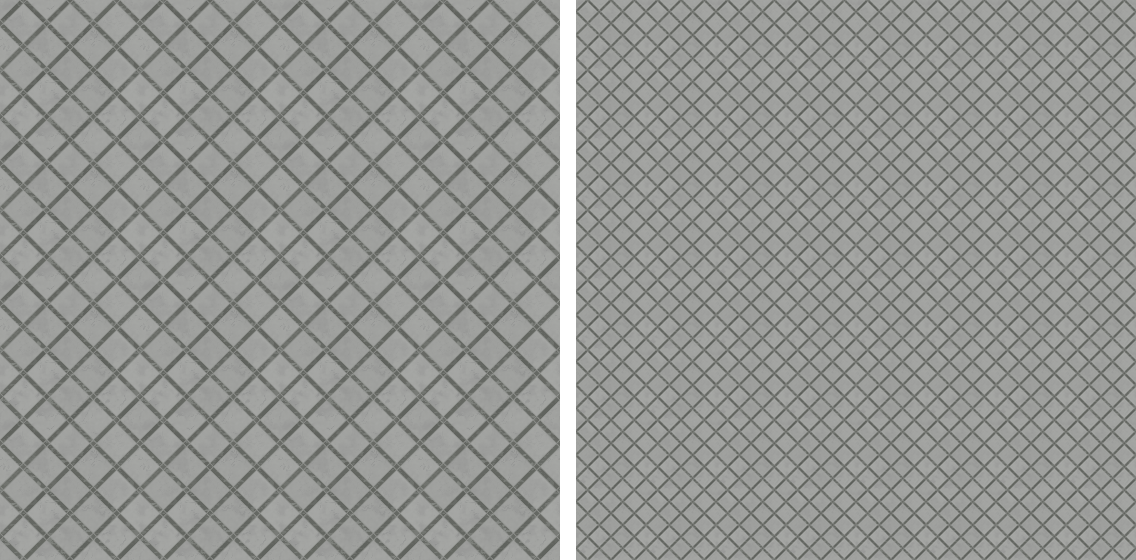
Left: one tile. Right: repeated 2 by 2.
This texture is drawn by a three.js fragment shader. Its source:

```glsl
varying vec2 vUv;

const float DIAMONDS = 12.0;      // diamonds across and down
const float VARIETY = 3.0;        // diamonds before the stone variation recurs
const float BAND_HALF = 0.066;    // half width of the dark strips, in tile pitches
const float GROUT_HALF = 0.011;   // half width of the joints, in tile pitches
const float VEIN_STRENGTH = 0.6;
const float TILE_SHADE = 0.022;   // brightness spread between tiles

const vec3 MARBLE = vec3(0.635, 0.640, 0.630);
const vec3 MARBLE_CLOUD = vec3(0.590, 0.592, 0.588);
const vec3 MARBLE_VEIN = vec3(0.515, 0.520, 0.520);
const vec3 STRIP_DARK = vec3(0.393, 0.403, 0.383);
const vec3 STRIP_LIGHT = vec3(0.530, 0.542, 0.525);
const vec3 GROUT = vec3(0.590, 0.597, 0.585);

float hash(vec2 p) {
  vec3 h = fract(p.xyx * 0.1031);
  h += dot(h, h.yzx + 33.33);
  return fract((h.x + h.y) * h.z);
}

float noise(vec2 p) {
  vec2 i = floor(p);
  vec2 f = fract(p);
  f = f * f * (3.0 - 2.0 * f);
  float low = mix(hash(i), hash(i + vec2(1.0, 0.0)), f.x);
  float high = mix(hash(i + vec2(0.0, 1.0)), hash(i + 1.0), f.x);
  return mix(low, high, f.y);
}

float fbm(vec2 p) {
  float sum = 0.0;
  float amplitude = 0.533;
  for (int i = 0; i < 4; i++) {
    sum += amplitude * noise(p);
    p = mat2(1.6, 1.2, -1.2, 1.6) * p + 7.3;
    amplitude *= 0.5;
  }
  return sum;
}

// Wrapped random pair for the stone piece centred at c
vec2 pieceSeed(vec2 c) {
  vec2 id = floor(mod(2.0 * vec2(c.x + c.y, c.x - c.y) + 0.5, 4.0 * VARIETY));
  return vec2(hash(id + 3.0), hash(id.yx + 41.0));
}

// Antialiased coverage of a stripe of the given half width
vec2 stripe(vec2 d, float halfWidth, float aa) {
  return clamp((d + halfWidth) / aa + 0.5, 0.0, 1.0)
       - clamp((d - halfWidth) / aa + 0.5, 0.0, 1.0);
}

vec3 marbleTile(vec2 q, vec2 centre) {
  vec2 seed = pieceSeed(centre);
  vec2 p = q - centre + floor(seed * 90.0) + 5.0;
  vec2 warp = vec2(fbm(p * 3.0), fbm(p * 3.0 + 19.0)) - 0.5;
  float cloud = smoothstep(0.42, 0.78, fbm(p * 2.6 + warp));
  float ridge = abs(fbm(p * vec2(2.6, 4.2) + warp * 2.2) - 0.5);
  float vein = (1.0 - smoothstep(0.0, 0.045, ridge)) * smoothstep(0.35, 0.65, noise(p * 3.7 + 11.0));
  float veined = mix(0.2, 1.0, seed.x * seed.x);
  vec3 colour = mix(MARBLE, MARBLE_CLOUD, cloud * mix(0.35, 1.0, seed.x));
  colour = mix(colour, MARBLE_VEIN, vein * veined * VEIN_STRENGTH);
  return colour + (seed.y - 0.5) * TILE_SHADE + (fbm(p * 13.0) - 0.5) * 0.025;
}

vec3 darkStrip(vec2 q, vec2 centre, float streaky) {
  vec2 seed = pieceSeed(centre);
  vec2 p = q - centre + floor(seed * 90.0) + 5.0;
  // Slanted chips and streaks
  vec2 slant = vec2(p.x + p.y, p.x - p.y) * vec2(6.0, 11.0);
  float streak = smoothstep(0.48, 0.70, fbm(slant));
  float amount = mix(0.25, 0.85, seed.x) * mix(0.65, 1.0, streaky);
  vec3 colour = mix(STRIP_DARK, STRIP_LIGHT, streak * amount);
  return colour + (seed.y - 0.5) * 0.04;
}

void main() {
  // Diagonal lattice: tile centres on integers, strips on half integers
  vec2 p = vUv * DIAMONDS;
  vec2 q = vec2(p.x + p.y, p.x - p.y);
  float aa = max(length(vec2(dFdx(q.x), dFdy(q.x))), 1e-5);

  vec2 tile = floor(q + 0.5);
  vec2 line = floor(q) + 0.5;
  vec2 gap = abs(q - line);

  // Strip piece: one of two directions, or the small square at a crossing
  float falling = step(gap.x, gap.y);
  vec2 strip = mix(vec2(tile.x, line.y), vec2(line.x, tile.y), falling);
  float crossing = step(max(gap.x, gap.y), BAND_HALF + GROUT_HALF);
  strip = mix(strip, line, crossing);

  vec2 band = stripe(gap, BAND_HALF + GROUT_HALF, aa);
  vec2 joint = stripe(gap - BAND_HALF - GROUT_HALF, GROUT_HALF, aa);

  vec3 colour = marbleTile(q, tile);
  colour = mix(colour, darkStrip(q, strip, falling), max(band.x, band.y));
  colour = mix(colour, GROUT, max(joint.x, joint.y));
  gl_FragColor = vec4(colour, 1.0);
}
```
